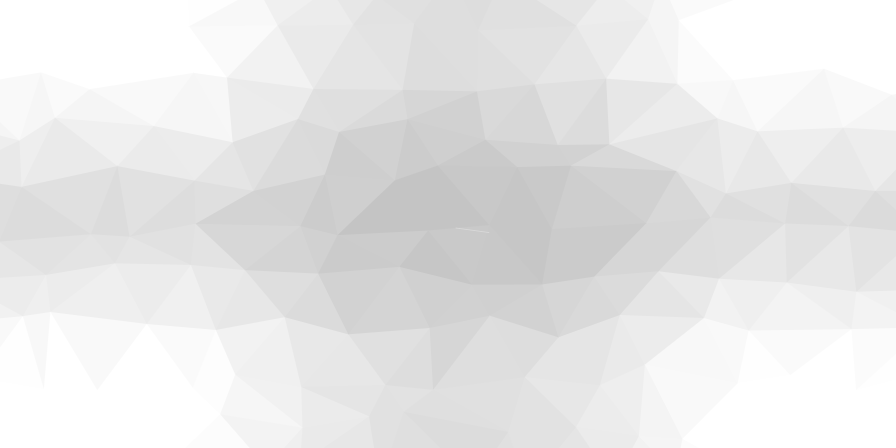
This background is drawn by a Shadertoy shader. Its source:

```glsl
// Low-poly grey mesh: a jittered, staggered triangle grid where each facet takes
// one flat tone, sampled at its middle from two soft crossing bands of shade.
// Facets are blended by edge coverage, so their borders stay smooth at any size.

// Sine-free hash: 2D in, 2D out, range 0 to 1
vec2 hash22(vec2 p) {
    vec3 q = fract(p.xyx * vec3(0.1031, 0.1030, 0.0973));
    q += dot(q, q.yzx + 33.33);
    return fract((q.xx + q.yz) * q.zy);
}

// Mesh vertex for a grid index, in units of canvas height
vec2 meshVertex(vec2 id) {
    vec2 jitter = (hash22(id + 57.0) - 0.5) * vec2(0.66, 0.60);
    float stagger = 0.5 * mod(id.y, 2.0);
    return (id + jitter + vec2(stagger, 0.476)) * vec2(0.156, 0.1094);
}

// Darkness of the horizontal and vertical bands, compressed where they cross
float bandShade(vec2 p) {
    float across = 0.14 * max(1.0 - abs(p.y - 0.51) / 0.326, 0.0);
    float upright = 0.135 * max(1.0 - pow(abs(p.x - 1.03) / 0.573, 1.5), 0.0);
    float shade = across + upright;
    return shade - 0.4 * max(shade - 0.18, 0.0);
}

// Signed distance to the line ab, positive on its right side
float edgeDistance(vec2 p, vec2 a, vec2 b) {
    vec2 along = normalize(b - a);
    return dot(p - a, vec2(along.y, -along.x));
}

// Tone times coverage, and coverage, of a counter-clockwise facet
vec2 facet(vec2 p, vec2 a, vec2 b, vec2 c, float pixel) {
    float dist = max(edgeDistance(p, a, b),
                 max(edgeDistance(p, b, c), edgeDistance(p, c, a)));
    float coverage = clamp(0.5 - dist / pixel, 0.0, 1.0);
    vec2 middle = (a + b + c) / 3.0;
    float variation = 0.93 + 0.14 * hash22(middle * 91.0).x;
    return vec2(1.0 - bandShade(middle) * variation, 1.0) * coverage;
}

float segmentDistance(vec2 p, vec2 a, vec2 b) {
    vec2 ab = b - a;
    return length(p - a - ab * clamp(dot(p - a, ab) / dot(ab, ab), 0.0, 1.0));
}

void mainImage(out vec4 fragColor, in vec2 fragCoord) {
    float pixel = 1.0 / iResolution.y;
    vec2 p = fragCoord * pixel;
    vec2 home = floor(p / vec2(0.156, 0.1094) - vec2(0.0, 0.476));

    // Gather the facets of nearby cells; the diagonal follows the row stagger
    vec2 sum = vec2(0.0);
    for (int y = -1; y <= 1; y++) {
        for (int x = -2; x <= 1; x++) {
            vec2 id = home + vec2(float(x), float(y));
            vec2 a = meshVertex(id);
            vec2 b = meshVertex(id + vec2(1.0, 0.0));
            vec2 c = meshVertex(id + vec2(0.0, 1.0));
            vec2 d = meshVertex(id + vec2(1.0, 1.0));
            if (mod(id.y, 2.0) < 0.5) {
                sum += facet(p, a, b, c, pixel) + facet(p, b, d, c, pixel);
            } else {
                sum += facet(p, a, b, d, pixel) + facet(p, a, d, c, pixel);
            }
        }
    }
    float tone = sum.x / max(sum.y, 0.0001);

    // Thin pale seam near the centre
    float seam = segmentDistance(p, vec2(1.018, 0.491), vec2(1.091, 0.481));
    float seamCover = clamp(0.5 + (0.0009 - seam) / pixel, 0.0, 1.0);
    tone = mix(tone, 0.88, 0.7 * seamCover);

    fragColor = vec4(vec3(tone), 1.0);
}
```
